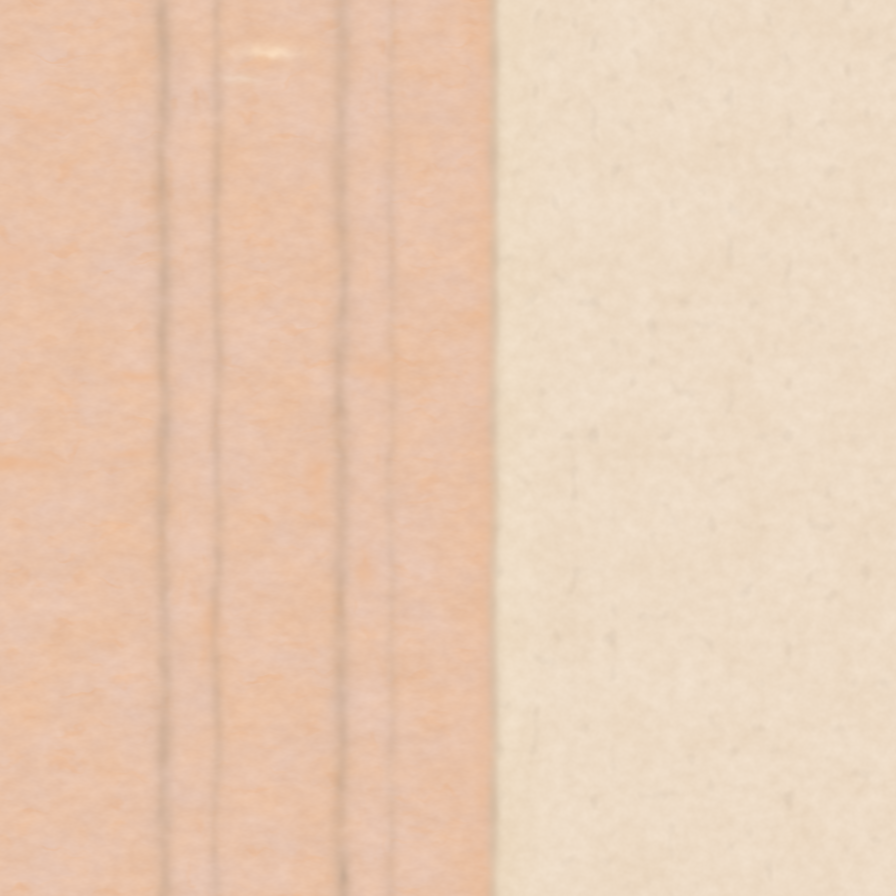
Reproduce this texture procedurally as a Shadertoy shader.

```glsl
// Two sheets side by side: peach fibrous paper with four faint vertical creases
// on the left, cream grained paper on the right. Gradient noise gives mottling
// and fibres; Gaussian profiles draw the creases, the seam and the stains.

const vec3 PEACH = vec3(0.914, 0.757, 0.645);
const vec3 ROSE = vec3(0.908, 0.772, 0.692);
const vec3 ORANGE = vec3(0.918, 0.710, 0.550);
const vec3 CREAM = vec3(0.931, 0.857, 0.771);
const vec3 CREASE_BROWN = vec3(0.730, 0.625, 0.535);
const float SEAM_X = 0.551;

vec2 hashGradient(vec2 cell) {
    vec3 q = fract(cell.xyx * vec3(0.1031, 0.1030, 0.0973));
    q += dot(q, q.yzx + 33.33);
    float angle = 6.28318 * fract((q.x + q.y) * q.z);
    return vec2(cos(angle), sin(angle));
}

// Gradient noise, roughly -0.7 to 0.7
float gradientNoise(vec2 p) {
    vec2 i = floor(p), f = p - i;
    vec2 u = f * f * f * (f * (f * 6.0 - 15.0) + 10.0);
    float a = dot(hashGradient(i), f);
    float b = dot(hashGradient(i + vec2(1, 0)), f - vec2(1, 0));
    float c = dot(hashGradient(i + vec2(0, 1)), f - vec2(0, 1));
    float d = dot(hashGradient(i + vec2(1, 1)), f - vec2(1, 1));
    return mix(mix(a, b, u.x), mix(c, d, u.x), u.y);
}

float fbm(vec2 p, int octaves) {
    float sum = 0.0, amplitude = 0.6;
    for (int i = 0; i < octaves; i++) {
        sum += amplitude * gradientNoise(p);
        p = mat2(1.6, 1.2, -1.2, 1.6) * p + 17.3;
        amplitude *= 0.6;
    }
    return sum;
}

float bell(float d, float width) {
    return exp(-d * d / (width * width));
}

// Soft elongated spot with a ragged outline
float stain(vec2 p, vec2 centre, vec2 size) {
    vec2 ragged = vec2(gradientNoise(p * 40.0), gradientNoise(p * 40.0 + 9.0));
    vec2 d = (p - centre + 0.006 * ragged) / size;
    return exp(-dot(d, d)) * (1.0 + 0.6 * gradientNoise(p * 60.0 + 3.0));
}

// Soft mask for the strip between two x positions
float strip(float x, float left, float right) {
    return smoothstep(left - 0.006, left + 0.006, x) - smoothstep(right - 0.006, right + 0.006, x);
}

// A continuous wandering crease: a soft core inside a faint wider shadow
float crease(vec2 p, float x, float width, float seed) {
    float wander = 0.006 * gradientNoise(vec2(p.y * 8.0, seed))
                 + 0.003 * gradientNoise(vec2(p.y * 26.0, seed + 4.0));
    float strength = 0.85 + 0.4 * gradientNoise(vec2(p.y * 9.0, seed + 8.0))
                   + 0.4 * gradientNoise(vec2(p.y * 34.0, seed + 12.0));
    float spread = width * (1.0 + 0.4 * gradientNoise(vec2(p.y * 20.0, seed + 16.0)));
    float d = p.x - x - wander;
    float grain = 1.0 + 0.35 * gradientNoise(p * vec2(80.0, 60.0) + seed);
    return strength * grain * (0.8 * bell(d, spread) + 0.2 * bell(d, 2.0 * spread));
}

vec3 peachPaper(vec2 p) {
    // Pale strips lie between each pair of creases
    float pale = strip(p.x, 0.184, 0.242) + strip(p.x, 0.382, 0.436);
    float cloud = fbm(p * vec2(10.0, 12.0), 4);
    float blotch = fbm(p * vec2(24.0, 32.0) + 12.0, 3);
    vec3 col = mix(PEACH, ROSE, clamp(0.36 + 0.25 * pale + 1.4 * cloud + 0.9 * blotch, -0.2, 1.1));

    // Blurred fibres run mostly sideways, upright within the strips
    vec2 warped = p + 0.025 * vec2(cloud, blotch);
    float across = fbm(warped * vec2(20.0, 56.0), 2);
    float upright = fbm(warped * vec2(56.0, 22.0) + 31.0, 2);
    float fibre = mix(across, upright, 0.7 * pale);
    col = mix(col, ORANGE, 0.45 * smoothstep(0.06, 0.5, fibre));
    col += vec3(0.8, 1.0, 1.0) * 0.040 * fbm(p * vec2(52.0, 88.0) + 5.0, 3);
    col += 0.016 * gradientNoise(p * vec2(16.0, 26.0) + 40.0);

    // Warm stains and one bright scuff
    float warm = stain(p, vec2(0.020, 0.481), vec2(0.036, 0.007))
               + 0.8 * stain(p, vec2(0.150, 0.492), vec2(0.030, 0.007))
               + 0.8 * stain(p, vec2(0.155, 0.580), vec2(0.028, 0.007))
               + 0.9 * stain(p, vec2(0.235, 0.305), vec2(0.010, 0.028))
               + 0.7 * stain(p, vec2(0.352, 0.465), vec2(0.010, 0.030))
               + 0.7 * stain(p, vec2(0.408, 0.368), vec2(0.012, 0.022))
               + 0.7 * stain(p, vec2(0.420, 0.587), vec2(0.020, 0.014))
               + 0.6 * stain(p, vec2(0.010, 0.710), vec2(0.040, 0.020))
               + 0.5 * stain(p, vec2(0.050, 0.865), vec2(0.022, 0.014));
    col = mix(col, ORANGE, 0.65 * clamp(warm, 0.0, 1.0));
    col += vec3(0.06, 0.10, 0.10) * stain(p, vec2(0.303, 0.941), vec2(0.036, 0.008));
    col += vec3(0.01, 0.04, 0.05) * stain(p, vec2(0.270, 0.912), vec2(0.022, 0.006));

    float dark = 0.47 * crease(p, 0.183, 0.0085, 1.3)
               + 0.31 * crease(p, 0.242, 0.0060, 21.7)
               + 0.42 * crease(p, 0.381, 0.0085, 42.1)
               + 0.20 * crease(p, 0.437, 0.0060, 63.9);
    dark += 0.4 * stain(p, vec2(0.386, 0.022), vec2(0.006, 0.020));
    return mix(col, CREASE_BROWN, clamp(dark, 0.0, 0.8));
}

vec3 creamPaper(vec2 p) {
    vec3 col = CREAM + vec3(0.6, 1.0, 1.5) * 0.028 * fbm(p * 15.0 + 50.0, 4);
    col += vec3(0.8, 1.0, 1.2) * 0.034 * fbm(p * vec2(62.0, 70.0), 3);
    // Sparse, blurred grey flecks
    float fleck = smoothstep(0.25, 0.65, gradientNoise(p * vec2(46.0, 40.0) + 80.0));
    col -= 0.035 * fleck * vec3(1.0, 0.95, 0.85);
    return col - vec3(0.0, 0.0, 0.010) * bell(p.x - SEAM_X, 0.05);
}

void mainImage(out vec4 fragColor, in vec2 fragCoord) {
    vec2 p = fragCoord / iResolution.xy;
    float seam = SEAM_X + 0.002 * gradientNoise(vec2(p.y * 9.0, 2.5));
    float side = smoothstep(seam - 0.007, seam + 0.007, p.x);
    vec3 col = mix(peachPaper(p), creamPaper(p), side);

    // Uneven shadow on the seam, with a warm rim on the peach side
    float uneven = 1.0 + 0.8 * gradientNoise(vec2(p.y * 30.0, 7.5));
    col = mix(col, ORANGE, 0.2 * uneven * bell(p.x - seam + 0.012, 0.009));
    col = mix(col, vec3(0.80, 0.71, 0.61), 0.45 * uneven * bell(p.x - seam, 0.007));
    fragColor = vec4(clamp(col, 0.0, 1.0), 1.0);
}
```
